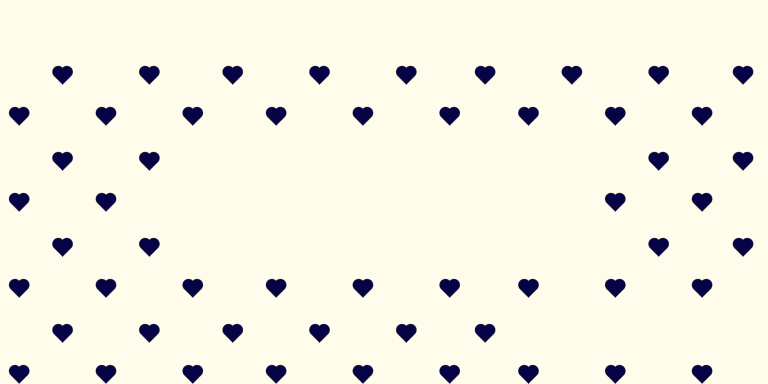
Give the GLSL for this pattern, as a WebGL 2 fragment shader.

```glsl
#version 300 es
precision highp float;
// Staggered rows of small navy hearts on cream, with an empty panel in the middle.

uniform vec2 u_resolution;
out vec4 fragColor;

// Lengths are fractions of the canvas height.
const vec3 CREAM = vec3(1.0, 0.99, 0.92);
const vec3 NAVY = vec3(0.02, 0.01, 0.27);
const vec3 NAVY_RIM = vec3(0.05, 0.03, 0.19);
const float HEART_SIZE = 0.0443;
const float HEART_MIDDLE = 0.55;    // tip to centre, in heart sizes
const float RIM_WIDTH = 0.004;
const float FIRST_X = 0.0500;
const float FIRST_Y = 0.8039;
const float COLUMN_PITCH = 0.1130;
const float ROW_PITCH = 0.1120;
const float ODD_ROW_LIFT = 0.0052;
const float LAST_ROW = 7.0;
const int HEARTS_PER_ROW = 9;
const vec3 SEAM_COLUMN = vec3(5.0, 11.0, 17.0);
const vec3 SEAM_SHIFT = vec3(0.0089, 0.0208, 0.0063);

// Signed distance to a unit heart whose tip is at the origin.
float heartDistance(vec2 p) {
    p.x = abs(p.x);
    if (p.x + p.y > 1.0) {
        return length(p - vec2(0.25, 0.75)) - sqrt(2.0) / 4.0;
    }
    vec2 toNotch = p - vec2(0.0, 1.0);
    vec2 toSide = p - 0.5 * max(p.x + p.y, 0.0);
    return sqrt(min(dot(toNotch, toNotch), dot(toSide, toSide))) * sign(p.x - p.y);
}

// Columns are evenly spaced except for narrower gaps at the seams.
float columnX(float column) {
    return FIRST_X + COLUMN_PITCH * column
        - dot(step(SEAM_COLUMN, vec3(column)), SEAM_SHIFT);
}

// Empty central panel, and the gap at the right of the seventh row.
bool isEmpty(float row, float column) {
    bool panel = row > 1.5 && row < 4.5 && column > 3.5 && column < 13.5;
    bool gap = row > 5.5 && row < 6.5 && column > 11.5;
    return panel || gap;
}

void main() {
    vec2 p = gl_FragCoord.xy / u_resolution.y;
    float pixel = 1.0 / u_resolution.y;

    // Nearest row; odd rows sit slightly high and half a step to the left.
    float row = clamp(floor((FIRST_Y - p.y) / ROW_PITCH + 0.5), 0.0, LAST_ROW);
    float odd = mod(row, 2.0);
    float rowY = FIRST_Y - ROW_PITCH * row + ODD_ROW_LIFT * odd;

    // Distance to the closest heart in that row.
    float dist = 1.0;
    for (int i = 0; i < HEARTS_PER_ROW; i++) {
        float column = 2.0 * float(i) + 1.0 - odd;
        if (isEmpty(row, column)) continue;
        vec2 local = (p - vec2(columnX(column), rowY)) / HEART_SIZE;
        local.y += HEART_MIDDLE;
        dist = min(dist, heartDistance(local) * HEART_SIZE);
    }

    // Dark rim inside the shape, then a soft edge.
    vec3 ink = mix(NAVY, NAVY_RIM, smoothstep(-RIM_WIDTH, 0.0, dist));
    float cover = 1.0 - smoothstep(-0.75 * pixel, 0.75 * pixel, dist);
    fragColor = vec4(mix(CREAM, ink, cover), 1.0);
}
```
